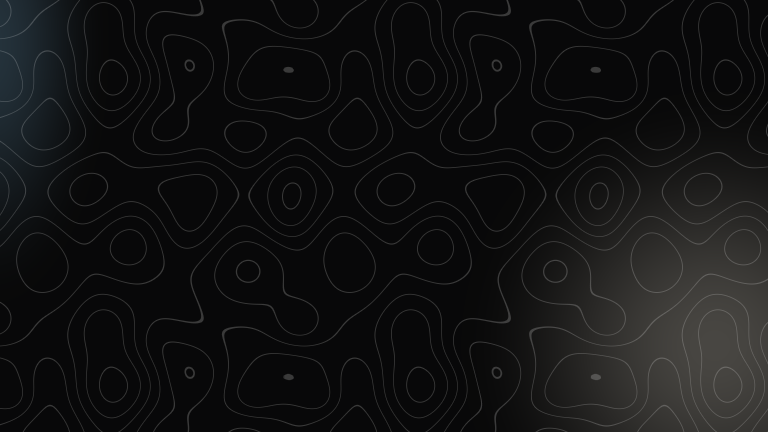
Write a Shadertoy shader that draws this pattern.

```glsl
// Thin topographic contour lines on near-black, with a blue and a warm glow.
// One square tile of terrain is summed from Gaussian peaks and pits plus
// periodic gradient noise; its level lines swell where the slope is gentle.

const float TILE = 0.7111;           // tile side, in canvas heights
const float BASE_WIDTH = 0.0005;     // half width of lines on steep ground
const float LEVEL_BAND = 0.012;      // half width of lines in height units
const float MAX_WIDTH = 0.006;
const float LINE_ALPHA = 0.2;
const float ROUGHNESS = 0.3;
const float NOISE_CELLS = 5.0;       // noise cells per tile side

const vec3 GROUND = vec3(0.033, 0.033, 0.034);
const vec3 BLUE_GLOW = vec3(0.11, 0.165, 0.20);
const vec3 WARM_GLOW = vec3(0.25, 0.242, 0.225);
const vec2 BLUE_CENTER = vec2(-0.02, 0.90);
const vec2 BLUE_RADII = vec2(0.28, 0.62);
const vec2 WARM_CENTER = vec2(1.655, 0.20);
const vec2 WARM_RADII = vec2(0.60);

// Landforms in tile units, y downward: x, y, radius, height
const vec4 PEAKS[11] = vec4[11](
    vec4(0.97, 0.06, 0.10, 2.3), vec4(0.62, 0.21, 0.11, 2.4),
    vec4(0.53, 0.41, 0.13, 2.0), vec4(0.81, 0.45, 0.13, 2.0),
    vec4(0.16, 0.42, 0.15, 2.5), vec4(0.12, 0.79, 0.11, 1.6),
    vec4(0.16, 0.90, 0.11, 1.5), vec4(0.42, 0.80, 0.11, 2.2),
    vec4(0.81, 0.88, 0.14, 2.6), vec4(0.18, 0.23, 0.09, 1.0),
    vec4(0.51, 0.12, 0.09, 1.3));
const vec4 PITS[11] = vec4[11](
    vec4(0.37, 0.27, 0.14, 3.2), vec4(0.34, 0.06, 0.10, 1.8),
    vec4(0.94, 0.21, 0.12, 1.8), vec4(0.82, 0.29, 0.07, 1.2),
    vec4(0.05, 0.30, 0.07, 1.2), vec4(0.28, 0.61, 0.13, 2.3),
    vec4(0.53, 0.60, 0.10, 1.4), vec4(0.67, 0.60, 0.10, 1.6),
    vec4(0.62, 0.73, 0.10, 1.6), vec4(0.95, 0.61, 0.12, 2.7),
    vec4(0.94, 0.72, 0.08, 1.0));

// Unit gradient of a noise corner, wrapped to the tile
vec2 cornerGradient(vec2 cell) {
    cell = mod(cell, NOISE_CELLS);
    float angle = 6.2832 * fract(sin(dot(cell, vec2(127.1, 311.7))) * 4375.85);
    return vec2(cos(angle), sin(angle));
}

float gradientNoise(vec2 p) {
    vec2 i = floor(p), f = p - i;
    vec2 u = f * f * f * (f * (f * 6.0 - 15.0) + 10.0);
    vec2 e = vec2(1.0, 0.0);
    float a = dot(cornerGradient(i), f);
    float b = dot(cornerGradient(i + e), f - e);
    float c = dot(cornerGradient(i + e.yx), f - e.yx);
    float d = dot(cornerGradient(i + e.xx), f - e.xx);
    return mix(mix(a, b, u.x), mix(c, d, u.x), u.y);
}

// Gaussian landform, measured to its nearest repeat
float landform(vec2 p, vec4 form) {
    vec2 d = p - form.xy;
    d -= round(d);
    return form.w * exp(-dot(d, d) / (form.z * form.z));
}

float terrain(vec2 p) {
    float h = ROUGHNESS * gradientNoise(p * NOISE_CELLS);
    for (int i = 0; i < PEAKS.length(); i++) h += landform(p, PEAKS[i]);
    for (int i = 0; i < PITS.length(); i++) h -= landform(p, PITS[i]);
    return h;
}

// Box-filtered coverage of a line at distance d
float lineCoverage(float d, float halfWidth, float pixel) {
    return clamp(0.5 + (halfWidth - d) / pixel, 0.0, 1.0)
         - clamp(0.5 - (halfWidth + d) / pixel, 0.0, 1.0);
}

float glow(vec2 p, vec2 center, vec2 radii) {
    return 1.0 - smoothstep(0.0, 1.0, length((p - center) / radii));
}

void mainImage(out vec4 fragColor, in vec2 fragCoord) {
    float pixel = 1.0 / iResolution.y;
    vec2 p = fragCoord * pixel;

    // Background light
    vec3 color = GROUND;
    color += BLUE_GLOW * glow(p, BLUE_CENTER, BLUE_RADII);
    color += WARM_GLOW * glow(p, WARM_CENTER, WARM_RADII);

    // Contours halfway between whole heights
    float h = terrain(vec2(p.x, 1.0 - p.y) / TILE);
    float slope = max(length(vec2(dFdx(h), dFdy(h))) / pixel, 0.5);
    float dist = abs(fract(h) - 0.5) / slope;
    float halfWidth = min(BASE_WIDTH + LEVEL_BAND / slope, MAX_WIDTH);
    color = mix(color, vec3(1.0), LINE_ALPHA * lineCoverage(dist, halfWidth, pixel));

    fragColor = vec4(color, 1.0);
}
```
